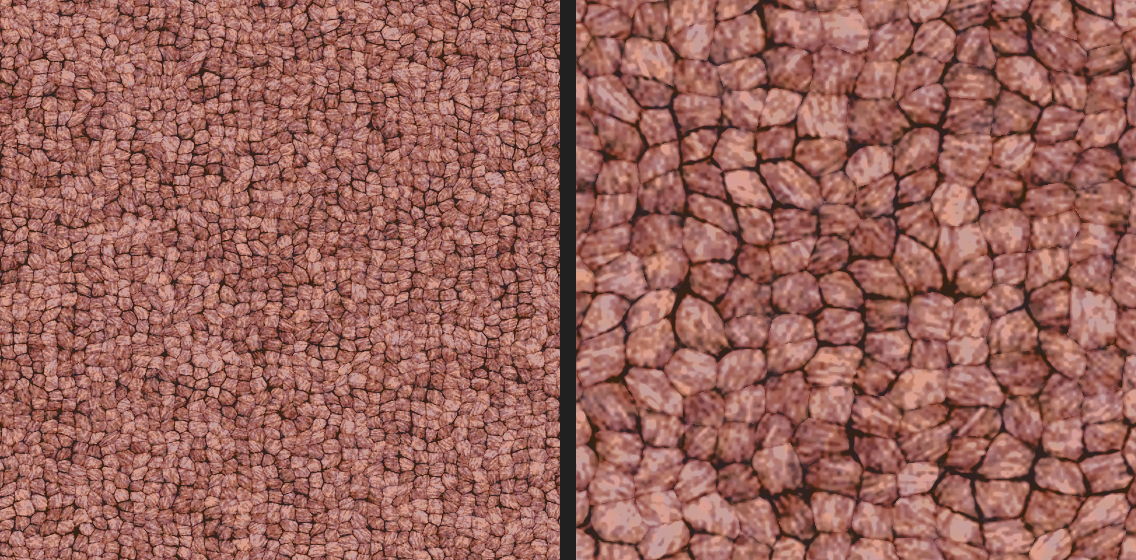
Left, the full canvas; right, a detail of the centre.
A WebGL 2 fragment shader for this texture:

```glsl
#version 300 es
precision highp float;
// Looped-pile carpet in dusty rose: upright columns of small round yarn tufts.
// Jittered cellular noise shapes the tufts, layered sines bend the columns,
// and stretched value noise, turned per tuft, lays fine fibres over them.

uniform vec2 u_resolution;
out vec4 fragColor;

const vec2 TUFTS = vec2(38.0, 45.0);        // tufts across and up the canvas
const vec2 TUFT_RADIUS = vec2(0.49, 0.57);  // in cells
const vec2 JITTER = vec2(0.34, 0.50);
const float LEAN = 0.8;
const float COLUMN_WAVE = 0.16;
const vec2 FIBRE_SCALE = vec2(3.2, 9.0);    // along and across, per cell
const float GRAIN_SCALE = 400.0;
const float FIBRE_CONTRAST = 0.62;
const float GRAIN_CONTRAST = 0.46;
const float TINT_CONTRAST = 0.34;
const float CREASE_DEPTH = 0.24;
const float PIT_DEPTH = 0.42;
const vec2 LIGHT_SLOPE = vec2(0.07, 0.16);

const vec3 PIT = vec3(0.20, 0.13, 0.10);
const vec3 SHADOW = vec3(0.30, 0.16, 0.13);
const vec3 DEEP = vec3(0.48, 0.23, 0.20);
const vec3 ROSE = vec3(0.62, 0.36, 0.33);
const vec3 LIGHT = vec3(0.70, 0.47, 0.44);
const vec3 PALE = vec3(0.79, 0.62, 0.59);
const vec3 DUSTY = vec3(1.36, 0.93, 0.82);  // greyer hue at equal brightness

float hash(vec2 p) {
  vec3 q = fract(p.xyx * 0.1031);
  q += dot(q, q.yzx + 33.33);
  return fract((q.x + q.y) * q.z);
}

vec2 hash2(vec2 p) {
  return vec2(hash(p + 17.0), hash(p + 71.0));
}

float noise(vec2 p) {
  vec2 i = floor(p), f = fract(p);
  f = f * f * (3.0 - 2.0 * f);
  return mix(mix(hash(i), hash(i + vec2(1, 0)), f.x),
             mix(hash(i + vec2(0, 1)), hash(i + vec2(1, 1)), f.x), f.y);
}

// Gentle bends in the columns and uneven spacing of the rows
vec2 bend(vec2 p) {
  float x = sin(p.y * 0.71 + p.x * 0.43) + 0.7 * sin(p.y * 1.63 - p.x * 0.91);
  float y = sin(p.x * 0.57 + p.y * 0.39) + 0.8 * sin(p.x * 1.37 - p.y * 0.67);
  return p + COLUMN_WAVE * vec2(x, y);
}

// Yarn colour from dark gap (0) to bright tip (1)
vec3 yarn(float tone) {
  vec3 c = mix(PIT, SHADOW, smoothstep(-0.12, 0.05, tone));
  c = mix(c, DEEP, smoothstep(0.05, 0.22, tone));
  c = mix(c, ROSE, smoothstep(0.22, 0.48, tone));
  c = mix(c, LIGHT, smoothstep(0.48, 0.72, tone));
  return mix(c, PALE, smoothstep(0.72, 0.95, tone));
}

void main() {
  vec2 uv = gl_FragCoord.xy / u_resolution.y;
  vec2 p = bend(uv * TUFTS);

  // Nearest two tufts, with tint and slope blended across their borders
  float near = 9.0, next = 9.0, weight = 0.0, tint = 0.0, slope = 0.0;
  vec2 nearId = vec2(0.0), nearOffset = vec2(0.0);
  float column = floor(p.x);
  for (int i = -1; i <= 1; i++) {
    float c = column + float(i);
    float shift = hash(vec2(c, 5.0));
    float row = floor(p.y - shift);
    for (int j = -2; j <= 2; j++) {
      vec2 id = vec2(c, row + float(j)) + 200.0;
      vec2 rnd = hash2(id);
      vec2 centre = id - 200.0 + vec2(0.5, 0.5 + shift) + JITTER * (rnd - 0.5);
      vec2 offset = p - centre;
      vec2 leaned = offset + vec2(0.0, LEAN * (rnd.x - 0.5) * offset.x);
      float d = length(leaned / TUFT_RADIUS) / mix(0.86, 1.16, hash(id + 9.0));
      float w = exp(-9.0 * d * d);
      weight += w;
      tint += w * hash(id + 31.0);
      slope += w * dot(offset, LIGHT_SLOPE);
      if (d < near) {
        next = near;
        near = d;
        nearId = id;
        nearOffset = offset;
      } else next = min(next, d);
    }
  }
  tint /= max(weight, 1e-6);
  slope /= max(weight, 1e-6);

  // Fibres turned to each tuft's own direction, and finer grain
  float angle = 3.14 * hash(nearId + 53.0);
  mat2 turn = mat2(cos(angle), sin(angle), -sin(angle), cos(angle));
  float fibre = noise(turn * nearOffset * FIBRE_SCALE.yy * vec2(FIBRE_SCALE.x / FIBRE_SCALE.y, 1.0)
                      + nearId * 7.0) - 0.5;
  float grain = noise(uv * GRAIN_SCALE) - 0.5;

  // Rounded tops, creases between tufts and scattered deep pits
  float dome = sqrt(max(0.0, 1.0 - 0.6 * near * near));
  float crease = 1.0 - smoothstep(0.0, 0.34, next - near + 0.12 * fibre);
  float pit = crease * smoothstep(0.48, 0.85, noise(p * vec2(1.1, 0.6) + 40.0));
  float tone = 0.22 + 0.50 * dome + slope + TINT_CONTRAST * (tint - 0.5)
             + FIBRE_CONTRAST * fibre + GRAIN_CONTRAST * grain
             - CREASE_DEPTH * crease - PIT_DEPTH * pit
             + 0.16 * (noise(p * 0.35) - 0.5);
  vec3 colour = yarn(tone);

  // Dusty strands, then a drift between orange and mauve
  float brightness = dot(colour, vec3(0.299, 0.587, 0.114));
  float dust = smoothstep(0.45, 0.75, noise(p * 3.1 + 90.0));
  colour = mix(colour, brightness * DUSTY, 0.6 * dust);
  float drift = noise(p * 2.3 + 150.0) + noise(uv * GRAIN_SCALE * 0.6 + 30.0) - 1.0;
  colour += drift * vec3(0.03, 0.0, -0.06);

  fragColor = vec4(clamp(colour, 0.0, 1.0), 1.0);
}
```
